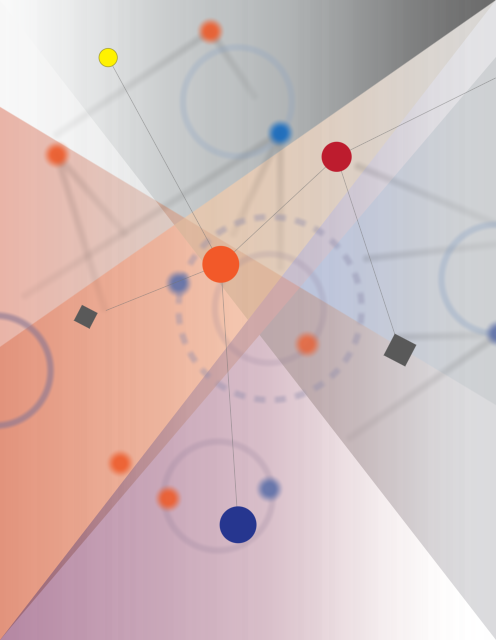
Write a WebGL 2 fragment shader that draws this background.

```glsl
#version 300 es
precision highp float;
uniform vec2 u_resolution;
out vec4 fragColor;

float hash(float n) { return fract(sin(n * 12.9898) * 43758.5453); }

// Antialiased coverage of a signed distance
float fill(float d) {
  float aa = 0.75 / u_resolution.y;
  return 1.0 - smoothstep(-aa, aa, d);
}

float segment(vec2 p, vec4 s) {
  vec2 a = p - s.xy, b = s.zw - s.xy;
  return length(a - b * clamp(dot(a, b) / dot(b, b), 0.0, 1.0));
}

// Half plane above a line running from the left to the right border
float above(vec2 p, float t, float left, float right) {
  return fill((mix(left, right, t) - p.y) * 0.7);
}

float square(vec2 p, float halfSide) {
  p = abs(mat2(0.887, 0.462, -0.462, 0.887) * p);
  return max(p.x, p.y) - halfSide;
}

// Overlapping translucent wedges, each with a horizontal gradient
vec3 wedges(vec2 p, float t) {
  float steep = above(p, t, 0.0, 1.0);
  float shallow = above(p, t, 0.0, 0.911);
  float upper = above(p, t, 0.458, 1.0);
  float falling = above(p, t, 0.833, 0.367);
  float corner = above(p, t, 1.0, 0.0);

  vec3 grey = mix(vec3(1.0), vec3(0.73, 0.745, 0.75), smoothstep(-0.1, 0.55, t));
  grey = mix(grey, vec3(0.42), smoothstep(0.45, 1.03, t));
  grey = mix(mix(grey, vec3(0.97), 0.6), grey, corner);
  vec3 beige = mix(vec3(0.89, 0.78, 0.69), vec3(0.85, 0.84, 0.83), smoothstep(0.35, 1.0, t));
  vec3 lilac = mix(vec3(0.78, 0.74, 0.80), vec3(0.89, 0.89, 0.90), smoothstep(0.55, 1.0, t));
  vec3 blue = mix(vec3(0.74, 0.77, 0.86), vec3(0.81, 0.82, 0.83), smoothstep(0.6, 0.98, t));
  vec3 pink = mix(vec3(0.92, 0.71, 0.66), vec3(0.87, 0.79, 0.76), t / 0.32);
  pink = mix(pink, vec3(0.82, 0.68, 0.62), corner);
  vec3 orange = mix(vec3(0.89, 0.58, 0.49), vec3(0.95, 0.77, 0.68), t / 0.48);
  orange = mix(orange, vec3(0.87, 0.72, 0.62), corner);
  vec3 rose = mix(vec3(0.62, 0.42, 0.48), vec3(0.81, 0.66, 0.66), smoothstep(0.0, 0.52, t));
  vec3 mauve = mix(vec3(0.71, 0.53, 0.64), vec3(0.85, 0.75, 0.79), t / 0.55);
  mauve = mix(mauve, vec3(1.0), smoothstep(0.5, 1.0, t));
  vec3 taupe = mix(vec3(0.74, 0.66, 0.67), vec3(0.86, 0.86, 0.87), smoothstep(0.55, 0.98, t));

  vec3 top = mix(mix(blue, lilac, shallow), mix(beige, grey, upper), steep);
  vec3 low = mix(mix(mauve, taupe, corner), rose, shallow);
  low = mix(low, mix(orange, pink, upper), steep);
  return mix(low, top, falling);
}

// Out of focus network behind the sharp one
vec3 blurred(vec3 col, vec2 p) {
  vec4 links[11] = vec4[11](
    vec4(0.329, 0.951, 0.089, 0.79), vec4(0.329, 0.951, 0.397, 0.85),
    vec4(0.089, 0.758, 0.195, 0.635), vec4(0.089, 0.758, 0.163, 0.518),
    vec4(0.438, 0.792, 0.039, 0.538), vec4(0.438, 0.792, 0.365, 0.635),
    vec4(0.438, 0.792, 0.438, 0.583), vec4(0.56, 0.74, 0.773, 0.651),
    vec4(0.573, 0.596, 0.773, 0.618), vec4(0.773, 0.473, 0.547, 0.316),
    vec4(0.625, 0.473, 0.773, 0.477));
  for (int i = 0; i < 11; i++) {
    float along = distance(p, links[i].xy) / distance(links[i].xy, links[i].zw);
    float soft = 1.0 - smoothstep(0.0, 0.011, segment(p, links[i]));
    col *= 1.0 - 0.10 * soft * (1.0 - 0.6 * min(along, 1.0));
  }

  // Soft rings: centre, radius, strength
  vec4 rings[5] = vec4[5](
    vec4(0.371, 0.841, 0.085, 0.25), vec4(0.775, 0.564, 0.085, 0.32),
    vec4(-0.007, 0.421, 0.086, 0.6), vec4(0.341, 0.225, 0.085, 0.2),
    vec4(0.421, 0.518, 0.085, 0.17));
  for (int i = 0; i < 5; i++) {
    float d = abs(distance(p, rings[i].xy) - rings[i].z);
    vec3 tint = i < 2 ? vec3(0.52, 0.62, 0.76) : vec3(0.53, 0.46, 0.57);
    col = mix(col, tint, rings[i].w * (1.0 - smoothstep(0.001, 0.009, d)));
  }

  // Dashed ring
  vec2 q = p - vec2(0.422, 0.518);
  float dash = abs(fract(atan(q.y, q.x) / 6.28319 * 28.0) - 0.5);
  float band = 1.0 - smoothstep(0.001, 0.009, abs(length(q) - 0.143));
  col = mix(col, vec3(0.56, 0.55, 0.67), 0.4 * band * (1.0 - smoothstep(0.12, 0.42, dash)));

  // Soft nodes: orange first, then blue
  vec2 nodes[9] = vec2[9](
    vec2(0.329, 0.951), vec2(0.089, 0.758), vec2(0.480, 0.462),
    vec2(0.188, 0.276), vec2(0.263, 0.221), vec2(0.438, 0.792),
    vec2(0.279, 0.557), vec2(0.421, 0.236), vec2(0.779, 0.479));
  for (int i = 0; i < 9; i++) {
    vec3 tint = i < 5 ? vec3(0.93, 0.36, 0.17) : i == 5 ? vec3(0.09, 0.42, 0.75) : vec3(0.37, 0.44, 0.66);
    float strength = i == 2 ? 0.75 : 0.9;
    col = mix(col, tint, strength * (1.0 - smoothstep(0.007, 0.024, distance(p, nodes[i]))));
  }
  return col;
}

void main() {
  vec2 p = gl_FragCoord.xy / u_resolution.y;
  float t = gl_FragCoord.x / u_resolution.x;
  vec3 col = wedges(p, t) + 0.01 * (hash(floor(t * 80.0)) - 0.5);
  col = blurred(col, p);

  // Hairline links
  vec2 crimson = vec2(0.526, 0.755), hub = vec2(0.345, 0.587), navy = vec2(0.372, 0.180);
  vec2 yellow = vec2(0.169, 0.910), bigSquare = vec2(0.625, 0.453);
  float d = min(segment(p, vec4(yellow, hub)), segment(p, vec4(crimson, hub)));
  d = min(d, min(segment(p, vec4(crimson, 0.774, 0.878)), segment(p, vec4(crimson, bigSquare))));
  d = min(d, min(segment(p, vec4(hub, 0.166, 0.515)), segment(p, vec4(hub, navy))));
  col = mix(col, vec3(0.45), 0.55 * fill(d - 0.0005));

  // Sharp nodes
  col = mix(col, vec3(0.62, 0.60, 0.2), fill(distance(p, yellow) - 0.0149));
  col = mix(col, vec3(1.0, 0.95, 0.0), fill(distance(p, yellow) - 0.0138));
  col = mix(col, vec3(0.74, 0.11, 0.18), fill(distance(p, crimson) - 0.0235));
  col = mix(col, vec3(0.95, 0.35, 0.16), fill(distance(p, hub) - 0.0288));
  col = mix(col, vec3(0.15, 0.21, 0.56), fill(distance(p, navy) - 0.0288));
  float squares = min(square(p - vec2(0.134, 0.505), 0.0138), square(p - bigSquare, 0.019));
  col = mix(col, vec3(0.35), fill(squares));
  fragColor = vec4(col, 1.0);
}
```
